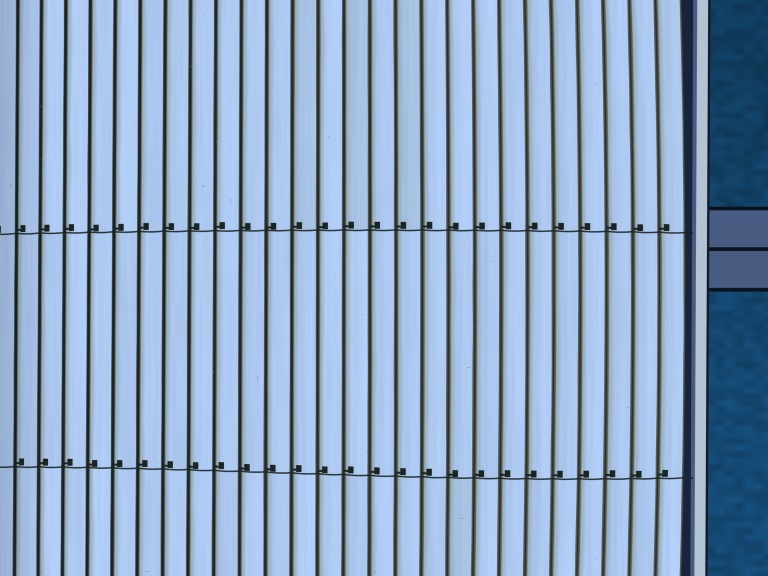
This pattern is drawn by a WebGL 2 fragment shader. Its source:

```glsl
#version 300 es
precision highp float;
// Tall pale-blue metal slats tied by two clipped wires, beside a post and a blue wall.
uniform vec2 u_resolution;
out vec4 outColor;

// Lengths are in canvas heights.
const float PI = 3.14159265;
const float PITCH = 0.0446;
const float FIRST_GAP = 0.0295;
const float SLAT_END = 1.189;

const vec3 PALE = vec3(0.69, 0.80, 0.96);
const vec3 SHADE = vec3(0.60, 0.70, 0.78);
const vec3 GREY = vec3(0.47, 0.54, 0.55);
const vec3 OLIVE = vec3(0.32, 0.35, 0.33);
const vec3 DARK = vec3(0.10, 0.14, 0.14);
const vec3 WALL = vec3(0.07, 0.26, 0.41);
const vec3 BAND = vec3(0.28, 0.36, 0.50);
const vec3 NAVY = vec3(0.09, 0.14, 0.25);

float hash(vec2 p) {
    p = fract(p * vec2(0.1031, 0.1137));
    p += dot(p, p.yx + 33.33);
    return fract((p.x + p.y) * p.x * 97.3);
}

float noise(vec2 p) {
    vec2 i = floor(p), f = fract(p);
    f = f * f * (3.0 - 2.0 * f);
    return mix(mix(hash(i), hash(i + vec2(1, 0)), f.x),
               mix(hash(i + vec2(0, 1)), hash(i + vec2(1, 1)), f.x), f.y);
}

// Coverage of a signed distance, softened over one sample width.
float fill(float d, float aa) { return 1.0 - smoothstep(-0.7 * aa, 0.7 * aa, d); }

float span(float x, float a, float b, float aa) {
    return fill(abs(x - 0.5 * (a + b)) - 0.5 * (b - a), aa);
}

float boxDist(vec2 p, vec2 halfSize) {
    vec2 q = abs(p) - halfSize;
    return length(max(q, 0.0)) + min(max(q.x, q.y), 0.0);
}

// Lens bow on the right, slight lean on the left.
float straighten(vec2 p) {
    float bow = 0.007 * (4.0 * p.y * (1.0 - p.y) - 0.8) * smoothstep(0.5, 1.2, p.x);
    float lean = 0.006 * (p.y - 0.7) * (1.0 - smoothstep(0.1, 0.8, p.x));
    return p.x - bow - lean;
}

// Slat number; the spacing widens gently towards the middle.
float slatCoord(float x) {
    float t = clamp((x - FIRST_GAP) / (26.0 * PITCH), 0.0, 1.0);
    return (x - FIRST_GAP) / PITCH + 0.29 * sin(PI * pow(t, 0.7));
}

float upperWire(float x) { return 0.601 - 0.016 * (x - 0.65) * (x - 0.65); }
float lowerWire(float x) { return 0.1795 + 0.0105 * cos(PI * x); }

vec3 slatColor(vec2 p, float f, float id, float aa) {
    float right = f * PITCH, left = (1.0 - f) * PITCH;
    float gap = min(right, left), across = smoothstep(0.1, 1.0, p.x);
    float section = step(lowerWire(p.x), p.y) + step(upperWire(p.x), p.y);
    float tone = hash(vec2(id + 7.0, section + 3.0));
    vec3 c = PALE * (0.975 + 0.04 * tone);
    c = mix(c, SHADE, 0.45 * smoothstep(0.86, 1.0, tone));
    // Fold down the face and faint weather streaks.
    c *= 1.0 + 0.03 * (smoothstep(0.45, 0.6, f) - 0.6) * across;
    c *= 0.98 + 0.035 * noise(vec2(p.x * 220.0, p.y * 9.0 + id));
    float grime = noise(vec2(id * 5.0, p.y * 14.0));
    // Shadow cast beside each gap.
    c = mix(SHADE, c, smoothstep(0.006, 0.012 + 0.004 * grime, right));
    c = mix(GREY, c, smoothstep(0.003, 0.0062, right));
    c = mix(SHADE, c, smoothstep(0.002, 0.005, left));
    vec3 rim = mix(OLIVE, vec3(0.38, 0.35, 0.28), 0.6 * grime);
    c = mix(c, rim, fill(gap - 0.0031 - 0.0007 * grime, aa));
    vec3 core = mix(DARK, vec3(0.18, 0.19, 0.15), across);
    c = mix(c, core, fill(gap - mix(0.0023, 0.0013, across), aa));
    // Small dark specks.
    float speck = smoothstep(0.965, 0.99, noise(p * vec2(170.0, 130.0)));
    c = mix(c, GREY, 0.45 * speck);
    return c * mix(0.84, 1.0, smoothstep(-0.03, 0.1, p.x));
}

// Wire at height 0 with a stemmed clip beside every gap.
float wireAndClip(float f, float y, float id, float aa) {
    float wire = fill(abs(y + 0.0012 * sin(PI * f)) - 0.0013, aa);
    float lift = 0.0065 + 0.002 * (hash(vec2(id, 11.0)) - 0.5);
    vec2 q = vec2((f - 0.28) * PITCH, y - lift);
    float head = boxDist(q - vec2(0.0, 0.001), vec2(0.0035, 0.0048)) - 0.0012;
    float foot = boxDist(q + vec2(0.006, 0.001), vec2(0.0065, 0.0018));
    float clip = fill(min(head, foot), aa) * step(id, 25.5);
    return max(0.9 * wire, clip);
}

vec3 wallColor(vec2 p, float aa) {
    vec3 c = WALL * (0.88 + 0.24 * noise(p * vec2(60.0, 90.0)));
    c *= mix(1.1, 0.9, smoothstep(0.2, 1.0, p.y));
    c = mix(c, BAND, span(p.y, 0.497, 0.638, aa));
    for (int i = 0; i < 3; i++) {
        float y = 0.497 + 0.0705 * float(i);
        c = mix(c, NAVY * 0.5, fill(abs(y - p.y) - 0.0032, aa));
    }
    return c;
}

void main() {
    float aa = 1.0 / u_resolution.y;
    vec2 p = gl_FragCoord.xy * aa;
    float x = straighten(p), coord = slatCoord(x);
    float f = fract(coord), id = floor(coord);

    vec3 c = slatColor(p, f, id, aa);
    // Recess and pale post between the slats and the wall.
    float post = p.x - 0.005 * (p.y - 0.5);
    c = mix(c, NAVY, fill(SLAT_END - x, aa));
    c = mix(c, BAND, fill(1.201 - post, aa));
    c = mix(c, vec3(0.70, 0.77, 0.83), fill(1.208 - post, aa));
    c = mix(c, NAVY * 0.7, fill(1.227 - post, aa));
    c = mix(c, wallColor(p, aa), fill(1.231 - post, aa));

    float ties = max(wireAndClip(f, p.y - upperWire(p.x), id, aa),
                     wireAndClip(f, p.y - lowerWire(p.x), id, aa));
    c = mix(c, DARK, ties * fill(p.x - 1.203, aa));
    outColor = vec4(c, 1.0);
}
```
